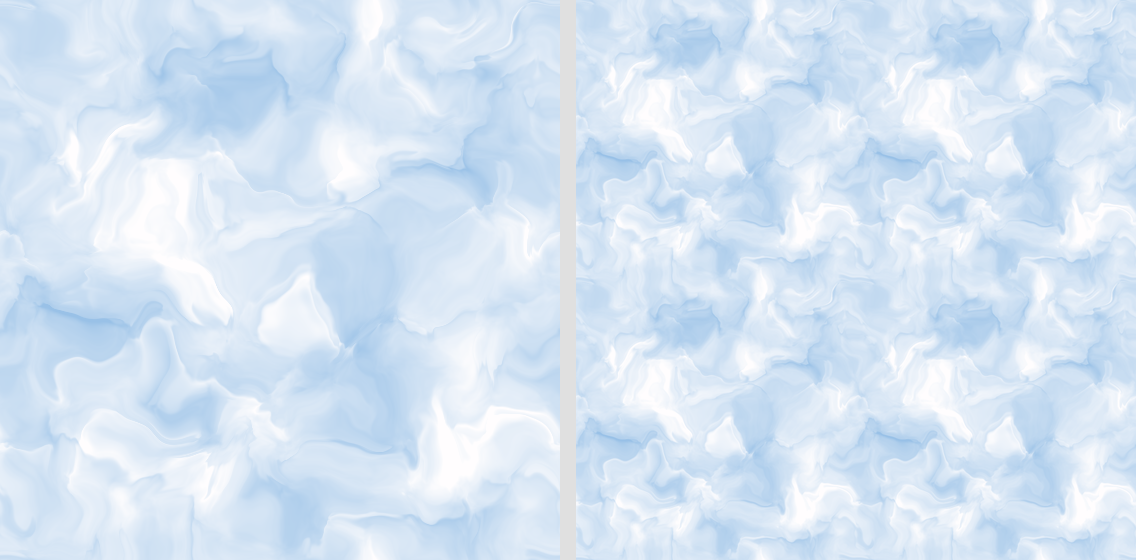
Left, the tile; right, the same tile 2 across and 2 down.
Give the GLSL for this texture, as a Shadertoy shader.

```glsl
const vec3 SKY_BLUE = vec3(0.60, 0.757, 0.905);
const vec3 CLOUD_WHITE = vec3(1.0, 0.994, 0.996);
const float MEAN_TONE = 0.59;

float hash(vec2 p) {
    return fract(sin(dot(p, vec2(127.1, 311.7))) * 43758.5453);
}

// Slope of a random unit gradient at a lattice corner that wraps
float cornerSlope(vec2 cell, vec2 offset, float period, float seed) {
    float angle = 6.2832 * hash(mod(cell, period) + seed * 7.31);
    return dot(vec2(cos(angle), sin(angle)), offset);
}

float gradientNoise(vec2 uv, float period, float seed) {
    vec2 p = uv * period;
    vec2 cell = floor(p);
    vec2 f = p - cell;
    vec2 w = f * f * f * (f * (f * 6.0 - 15.0) + 10.0);
    vec2 e = vec2(1.0, 0.0);
    float bottom = mix(cornerSlope(cell, f, period, seed),
                       cornerSlope(cell + e.xy, f - e.xy, period, seed), w.x);
    float top = mix(cornerSlope(cell + e.yx, f - e.yx, period, seed),
                    cornerSlope(cell + e.xx, f - e.xx, period, seed), w.x);
    return mix(bottom, top, w.y);
}

float fbm(vec2 uv, float period, int octaves, float seed) {
    float sum = 0.0;
    float amplitude = 1.0;
    for (int i = 0; i < octaves; i++) {
        sum += amplitude * gradientNoise(uv, period, seed + float(i));
        period *= 2.0;
        amplitude *= 0.5;
    }
    return sum;
}

vec2 warp(vec2 uv, float period, int octaves, float amount, float seed) {
    return uv + amount * vec2(fbm(uv, period, octaves, seed),
                              fbm(uv, period, octaves, seed + 11.0));
}

// Crisp at zero, fading slowly on the positive side
float softEdge(float d, float falloff) {
    return smoothstep(-0.04, 0.04, d) * exp(-falloff * max(d, 0.0));
}

// Lit upper rim and shadowed underside of billowing lumps
float puffs(vec2 uv, float period, float seed) {
    float lump = fbm(uv, period, 5, seed);
    vec2 up = vec2(0.0, 0.16 / period);
    float rise = fbm(uv + up, period, 2, seed) - fbm(uv - up, period, 2, seed);
    float light = softEdge(lump, 6.0) * smoothstep(0.0, 0.35, -rise);
    float shadow = softEdge(-lump, 8.0) * smoothstep(0.0, 0.35, rise);
    return light - shadow;
}

void mainImage(out vec4 fragColor, in vec2 fragCoord) {
    vec2 uv = fragCoord / iResolution.xy;

    // Broad swirls, then finer wisps
    vec2 swirled = warp(uv, 4.0, 3, 0.13, 3.0);
    vec2 wispy = warp(swirled, 10.0, 3, 0.03, 29.0);

    float tone = MEAN_TONE + 0.66 * fbm(wispy, 4.0, 6, 47.0);
    tone += 0.38 * puffs(wispy, 3.0, 61.0);
    tone += 0.28 * puffs(wispy, 5.0, 83.0);

    fragColor = vec4(mix(SKY_BLUE, CLOUD_WHITE, clamp(tone, 0.0, 1.0)), 1.0);
}
```
